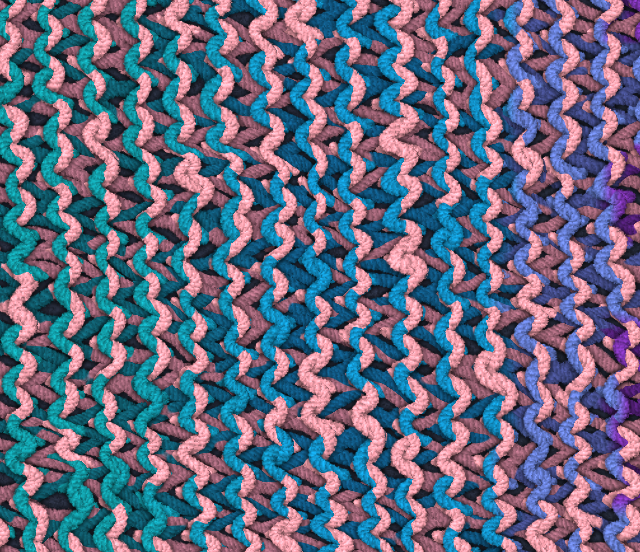
A Shadertoy shader for this texture:

```glsl
const float ROWS = 14.0;
const vec2 PITCH = vec2(1.08, 1.0);
const float RADIUS = 0.16;
const vec3 PINK = vec3(1.0, 0.65, 0.70);
const vec3 TEAL = vec3(0.07, 0.60, 0.64);
const vec3 BLUE = vec3(0.07, 0.56, 0.77);
const vec3 VIOLET = vec3(0.40, 0.49, 0.82);
const vec3 PURPLE = vec3(0.48, 0.20, 0.68);
const vec3 GAP = vec3(0.15, 0.17, 0.23);

float hash(vec2 p) {
    vec3 q = fract(p.xyx * 0.1031);
    q += dot(q, q.yzx + 33.33);
    return fract((q.x + q.y) * q.z);
}

float noise(vec2 p) {
    vec2 i = floor(p), f = fract(p);
    f = f * f * (3.0 - 2.0 * f);
    return mix(mix(hash(i), hash(i + vec2(1, 0)), f.x),
               mix(hash(i + vec2(0, 1)), hash(i + vec2(1, 1)), f.x), f.y);
}

vec2 bezier(vec2 a, vec2 b, vec2 c, float t) {
    return mix(mix(a, b, t), mix(b, c, t), t);
}

// Distance, curve parameter, and offset from the nearest curve point
vec4 nearestOnCurve(vec2 p, vec2 a, vec2 b, vec2 c) {
    vec4 best = vec4(1e3, 0.0, 0.0, 0.0);
    vec2 start = a;
    for (int i = 1; i <= 8; i++) {
        vec2 end = bezier(a, b, c, float(i) / 8.0);
        vec2 seg = end - start;
        float h = clamp(dot(p - start, seg) / dot(seg, seg), 0.0, 1.0);
        vec2 off = p - start - seg * h;
        float dist = length(off);
        if (dist < best.x) best = vec4(dist, (float(i - 1) + h) / 8.0, off);
        start = end;
    }
    return best;
}

// Plied yarn along a curve, with soft depth test and contact shadow
void drawStrand(inout vec3 color, inout float depth, vec2 p, vec2 a, vec2 b, vec2 c,
                vec3 dye, float lift, float flip, float fuzz, float pixel) {
    vec4 near = nearestOnCurve(p, a, b, c);
    float r = RADIUS + 0.05 * (fuzz - 0.5);
    if (near.x > r * 1.9) return;

    float roundness = sqrt(max(0.0, 1.0 - near.x * near.x / (r * r)));
    float bend = 2.0 * near.y - 1.0;
    float top = lift - 0.32 * bend * bend;
    float height = top + r * roundness;

    vec2 dir = normalize(mix(b - a, c - b, near.y));
    float across = (dir.x * near.w - dir.y * near.z) / r;
    float ply = 0.5 + 0.5 * cos(6.2832 * (near.y * 8.0 + across * 0.8 + fuzz * 0.5));
    float light = 0.72 + 0.40 * roundness - 0.20 * ply - 0.10 * bend * bend
                + 0.16 * flip * dot(near.zw / r, vec2(-0.5, 0.85)) + 0.55 * (fuzz - 0.5);

    float shadow = 1.0 - smoothstep(r * 0.8, r * 1.8, near.x);
    color *= 1.0 - 0.42 * shadow * smoothstep(0.0, 0.12, top + r * 0.5 - depth);

    float cover = 1.0 - smoothstep(r - pixel, r + pixel, near.x);
    cover *= smoothstep(-0.02, 0.02, height - depth);
    color = mix(color, dye * light, cover);
    depth = mix(depth, height, cover);
}

// Gradient yarn: teal, blue, violet, then purple patches at the right edge
vec3 gradientDye(vec2 uv, float jitter) {
    float x = uv.x + 0.04 * (jitter - 0.5);
    vec3 dye = mix(TEAL, BLUE, smoothstep(0.15, 0.5, x));
    dye = mix(dye, VIOLET, smoothstep(0.77, 0.81, x));
    float patches = smoothstep(0.5, 0.6, noise(vec2(3.0, uv.y * 6.0)));
    return mix(dye, PURPLE, patches * smoothstep(0.94, 0.97, x));
}

void mainImage(out vec4 fragColor, in vec2 fragCoord) {
    vec2 uv = fragCoord / iResolution.xy;
    float pixel = ROWS / iResolution.y;
    vec2 p = fragCoord * pixel;
    float fuzz = 0.5 * (noise(p * 15.0) + noise(p * 31.0));

    // Leaning columns and uneven tension
    p.x += 0.6 * (uv.y - 0.5);
    p += 0.45 * (vec2(noise(p * 0.55), noise(p * 0.55 + 40.0)) - 0.5);

    vec3 color = GAP * (0.5 + fuzz);
    float depth = -0.8;

    // Layer 0: recessed links between columns; layer 1: interlocked hooks
    for (int layer = 0; layer < 2; layer++)
    for (int i = -1; i <= 1; i++)
    for (int j = -1; j <= 1; j++)
    for (int k = 0; k < 3 - layer; k++) {
        float column = floor(p.x / PITCH.x) + float(i);
        float shift = 0.7 * hash(vec2(column, 7.0));
        vec2 id = vec2(column, floor(p.y - shift) + float(j));
        vec2 seed = id + 60.0 + 31.0 * float(k) + 83.0 * float(layer);
        vec2 jitter = vec2(hash(seed), hash(seed + 17.0)) - 0.5;
        vec2 center = (id + 0.5) * PITCH + vec2(0.0, shift - float(k) / float(3 - layer));
        vec2 q = p - center - 0.18 * jitter;

        float odd = float(k & 1);
        float side = 1.0 - 2.0 * odd;
        float swap = step(layer == 0 ? 0.6 : 0.9, hash(seed + 29.0));
        vec3 dye = mix(PINK, gradientDye(uv, jitter.x + 0.5), abs(odd - swap));
        if (layer == 0) {
            q.x -= 0.5 * PITCH.x;
            vec3 recessed = dye * 0.60 + vec3(0.02, 0.0, 0.04);
            drawStrand(color, depth, q, vec2(-0.45, 0.2 * side), 0.6 * jitter,
                       vec2(0.45, -0.24 * side), recessed, -0.3, 1.0, fuzz, pixel);
        } else {
            vec2 bow = vec2(0.72, 0.08) + 0.22 * jitter.yx;
            drawStrand(color, depth, q * side, vec2(-0.38, 0.46), bow,
                       vec2(-0.16, -0.42), dye, 0.1 * jitter.y, side, fuzz, pixel);
        }
    }
    fragColor = vec4(clamp(color, 0.0, 1.0), 1.0);
}
```
